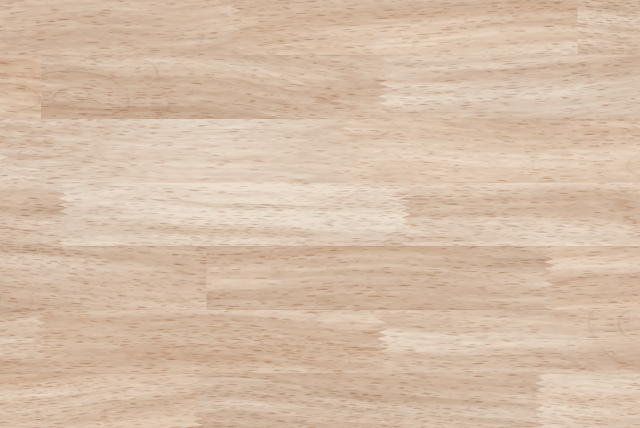
A Shadertoy shader for this texture:

```glsl
// Pale butcher-block wood: rows of planks joined by interlocking fingers.
// Each plank gets its own tone, grain slope, growth rings, knot and pores;
// all layers are summed into one lightness that blends two wood colours.

#define ROW_HEIGHT 0.1488
#define ROW_SHIFT 0.0215
#define PLANK_LENGTH 0.80
#define FINGER_DEPTH 0.024
#define FINGER_PITCH 0.0149
#define TONE_SPREAD 0.34
#define STREAK_CONTRAST 0.85
#define FIBRE_CONTRAST 0.50
#define PORE_DEPTH 0.72
#define RING_DEPTH 0.36
#define DARK_WOOD vec3(0.77, 0.642, 0.542)
#define LIGHT_WOOD vec3(0.89, 0.815, 0.740)

float hash(vec2 p) {
    vec3 h = fract(p.xyx * 0.1031);
    h += dot(h, h.yzx + 33.33);
    return fract((h.x + h.y) * h.z);
}

float noise(vec2 p) {
    vec2 cell = floor(p), f = fract(p);
    f = f * f * (3.0 - 2.0 * f);
    float low = mix(hash(cell), hash(cell + vec2(1, 0)), f.x);
    float high = mix(hash(cell + vec2(0, 1)), hash(cell + vec2(1, 1)), f.x);
    return mix(low, high, f.y);
}

// Plank number in xy, position from the plank centre in zw.
vec4 findPlank(vec2 p) {
    float y = (p.y + ROW_SHIFT) / ROW_HEIGHT;
    float row = floor(y);
    float shift = hash(vec2(row + 5.0, 17.0));
    float along = p.x / PLANK_LENGTH + shift + 2.0;
    float joint = floor(along + 0.5);
    float fingered = step(0.2, hash(vec2(joint, row + 41.0)));
    float tooth = abs(fract(p.y / FINGER_PITCH) * 2.0 - 1.0) - 0.5;
    along += fingered * tooth * FINGER_DEPTH / PLANK_LENGTH;
    float column = floor(along);
    vec2 local = vec2((along - column - 0.5) * PLANK_LENGTH,
                      (y - row - 0.5) * ROW_HEIGHT);
    return vec4(column, row + 5.0, local);
}

// Thin tapered dashes, one per cell of a grid with staggered rows.
float pores(vec2 p, float density) {
    float row = floor(p.y);
    p.x += 40.0 * hash(vec2(row, 71.0));
    vec2 cell = vec2(floor(p.x), row), f = fract(p);
    float middle = mix(0.32, 0.68, hash(cell + 13.0));
    float reach = mix(0.2, 0.5, hash(cell + 29.0));
    float line = smoothstep(0.32, 0.1, abs(f.y - middle))
               * smoothstep(reach, 0.4 * reach, abs(f.x - 0.5));
    return line * step(hash(cell), density) * mix(0.4, 1.0, hash(cell + 47.0));
}

// Faint curved growth lines around a centre near one end of the plank.
float growthRings(vec2 q, vec2 id, vec2 seed) {
    float end = hash(id + 31.0) < 0.5 ? -1.0 : 1.0;
    vec2 centre = vec2(end * 0.32, (hash(id + 37.0) - 0.5) * 0.1);
    float radius = length((q - centre) * vec2(1.0, 2.3));
    radius += 0.09 * noise(q * vec2(7.0, 16.0) + seed);
    float phase = fract(radius * 13.0);
    float line = smoothstep(0.07, 0.0, abs(phase - 0.5));
    float shade = smoothstep(0.0, 0.5, phase) * smoothstep(1.0, 0.55, phase);
    float patchy = smoothstep(0.3, 0.7, noise(q * vec2(6.0, 14.0) + seed + 9.0));
    return (line * patchy + 0.3 * shade) * smoothstep(0.5, 0.15, radius);
}

vec3 wood(vec2 p, vec2 uv) {
    vec4 plank = findPlank(p);
    vec2 id = plank.xy, local = plank.zw, q = local;
    vec2 seed = floor(60.0 * vec2(hash(id + 3.0), hash(id + 11.0)));

    // Bend the grain: plank slope, slow waves and a bulge round the knot.
    q.y += (hash(id + 7.0) - 0.5) * 0.2 * q.x;
    q.y += 0.03 * (noise(local * vec2(3.5, 4.0) + seed) - 0.5);
    vec2 knotAt = vec2(hash(id + 19.0) - 0.5, hash(id + 23.0) - 0.5)
                * vec2(0.7, 0.5) * vec2(PLANK_LENGTH, ROW_HEIGHT);
    float hasKnot = step(0.5, hash(id + 29.0));
    vec2 toKnot = (local - knotAt) * vec2(0.7, 1.0);
    float knotDist = length(toKnot);
    q.y -= hasKnot * 0.5 * toKnot.y * exp(-knotDist * knotDist / 0.0004);

    // Plank tone, wide streaks and fine fibres.
    float streak = noise(q * vec2(1.5, 27.0) + seed);
    float band = noise(q * vec2(2.6, 75.0) + seed + 21.0);
    float fibre = noise(q * vec2(7.0, 150.0) + seed + 43.0);
    float fuzz = noise(q * vec2(45.0, 260.0) + seed + 67.0);
    float tone = 0.73 + TONE_SPREAD * (hash(id + 13.0) - 0.5);
    tone += STREAK_CONTRAST * (streak - 0.5);
    tone += FIBRE_CONTRAST * (0.8 * band + 0.7 * fibre + 0.6 * fuzz - 1.05);

    // Long thin grain lines that follow the edges of the streaks.
    float edge = abs(noise(q * vec2(1.6, 42.0) + seed + 55.0) - 0.5);
    tone -= 0.28 * smoothstep(0.07, 0.01, edge) * smoothstep(0.3, 0.7, fibre);

    // Short dark pores, denser in some planks and patches.
    float density = mix(0.35, 1.0, hash(id + 47.0))
                  * mix(0.2, 1.0, noise(q * vec2(4.0, 22.0) + seed + 81.0));
    float dashes = pores(q * vec2(27.0, 145.0) + seed, density)
                 + 0.6 * pores(q * vec2(48.0, 190.0) + seed + 90.0, density);
    tone -= PORE_DEPTH * dashes;

    // Growth rings and knot.
    float ringed = smoothstep(0.4, 0.7, hash(id + 53.0));
    tone -= RING_DEPTH * ringed * growthRings(local, id, seed);
    float eye = smoothstep(0.008, 0.002, knotDist);
    float halo = smoothstep(0.003, 0.0, abs(knotDist - 0.010));
    tone -= hasKnot * (0.35 * eye + 0.15 * halo);

    // Glue seams between the rows, then soft shading toward the corners.
    float seamDist = 0.5 * ROW_HEIGHT - abs(local.y);
    float seam = smoothstep(0.002, 0.0, seamDist);
    tone -= 0.3 * seam * noise(vec2(p.x * 7.0, id.y * 3.0));
    tone += 0.07 - 0.45 * dot(uv - 0.5, uv - 0.5);

    vec3 color = mix(DARK_WOOD, LIGHT_WOOD, clamp(tone, -0.8, 1.3));
    float warmth = noise(q * vec2(2.0, 12.0) + seed + 33.0) + hash(id + 59.0) - 1.0;
    return color + warmth * vec3(0.006, -0.008, -0.018);
}

void mainImage(out vec4 fragColor, in vec2 fragCoord) {
    vec3 sum = vec3(0.0);
    // Four samples per pixel smooth the joints and the fine grain.
    for (int i = 0; i < 4; i++) {
        vec2 offset = vec2(i & 1, i >> 1) * 0.5 - 0.25;
        vec2 point = fragCoord + offset;
        sum += wood(point / iResolution.y, point / iResolution.xy);
    }
    fragColor = vec4(sum / 4.0, 1.0);
}
```
